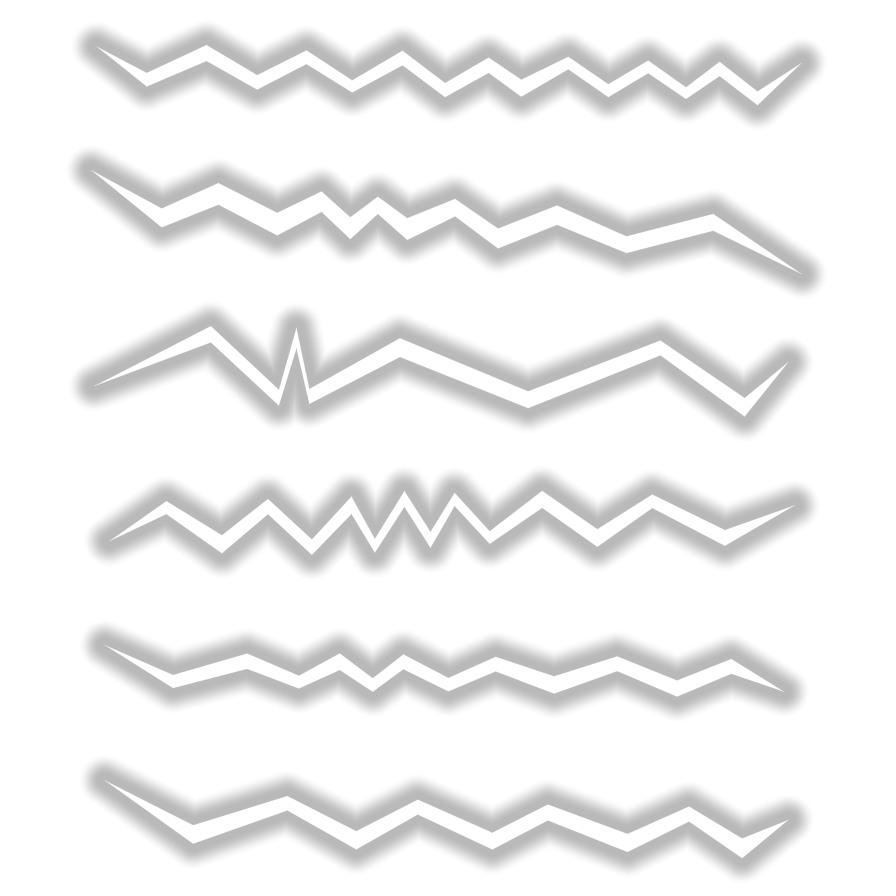
A WebGL 1 fragment shader for this pattern:

```glsl
precision highp float;
// Six white zigzag bolts with tapered tips, each in a soft grey halo on white.

uniform vec2 u_resolution;

const float PI = 3.14159;
const int BOLTS = 6;
const int MAX_SEGMENTS = 16;
const vec3 PAPER = vec3(1.0);
const vec3 HALO = vec3(0.725);
const float HALO_SOLID = 0.0060;   // distance where the halo starts to fade
const float HALO_END = 0.0300;     // distance where the halo is gone
const float KINK_JITTER = 0.24;    // sideways scatter, in segments
const float HEIGHT_JITTER = 0.4;   // relative scatter of kink height
const float WIDTH_JITTER = 0.4;    // relative scatter of core thickness

struct Bolt {
  vec4 tips;        // left tip xy, right tip xy
  vec2 axis;        // height of the centre line at left and right
  float segments;
  float swing;      // kink height, negative when the first kink dips
  float halfWidth;
  vec3 warp;        // harmonics that bunch the kinks along the bolt
};

Bolt boltAt(int row) {
  if (row == 0) return Bolt(vec4(0.108, 0.948, 0.895, 0.930), vec2(0.928, 0.905),
                            16.0, -0.0145, 0.008, vec3(0.05, 0.01, 0.0));
  if (row == 1) return Bolt(vec4(0.102, 0.810, 0.895, 0.694), vec2(0.776, 0.730),
                            13.0, -0.0135, 0.0115, vec3(-0.07, 0.07, 0.0));
  if (row == 2) return Bolt(vec4(0.105, 0.569, 0.880, 0.596), vec2(0.596, 0.573),
                            9.0, 0.030, 0.0098, vec3(-0.06, 0.0, 0.08));
  if (row == 3) return Bolt(vec4(0.122, 0.396, 0.887, 0.436), vec2(0.411, 0.426),
                            15.0, 0.022, 0.0085, vec3(-0.05, 0.07, 0.0));
  if (row == 4) return Bolt(vec4(0.117, 0.280, 0.875, 0.228), vec2(0.254, 0.242),
                            13.0, -0.012, 0.0085, vec3(0.0, 0.03, 0.025));
  return Bolt(vec4(0.117, 0.129, 0.880, 0.085), vec2(0.091, 0.069),
              10.0, -0.018, 0.0096, vec3(0.07, 0.0, 0.015));
}

float hash(vec2 p) {
  vec3 q = fract(p.xyx * 0.1031);
  q += dot(q, q.yzx + 33.33);
  return fract((q.x + q.y) * q.z);
}

// Random factor centred on one
float vary(vec2 seed, float amount) {
  return 1.0 + amount * (hash(seed) - 0.5);
}

// Kink position in xy, half thickness of the core in z
vec3 kink(Bolt b, float i, float row) {
  if (i < 0.5) return vec3(b.tips.xy, 0.0);
  if (i > b.segments - 0.5) return vec3(b.tips.zw, 0.0);
  vec2 seed = vec2(i, row * 7.0 + 1.0);
  float t = i / b.segments;
  float along = t + dot(b.warp, sin(PI * t * vec3(1.0, 2.0, 3.0)));
  along += KINK_JITTER * (hash(seed) - 0.5) / b.segments;
  float side = mod(i, 2.0) * 2.0 - 1.0;
  float y = mix(b.axis.x, b.axis.y, along)
          + side * b.swing * vary(seed + 31.0, HEIGHT_JITTER);
  return vec3(mix(b.tips.x, b.tips.z, along), y,
              b.halfWidth * vary(seed + 67.0, WIDTH_JITTER));
}

float segmentDistance(vec2 p, vec2 a, vec2 b) {
  vec2 ab = b - a;
  return length(p - a - ab * clamp(dot(p - a, ab) / dot(ab, ab), 0.0, 1.0));
}

// Signed distance to the core, negative inside
float boltDistance(vec2 p, Bolt b, float row) {
  float d = 1.0;
  float inside = 1.0;
  vec3 a = kink(b, 0.0, row);
  for (int i = 1; i <= MAX_SEGMENTS; i++) {
    if (float(i) > b.segments) break;
    vec3 c = kink(b, float(i), row);
    vec2 upper = segmentDistance(p, a.xy + vec2(0.0, a.z), c.xy + vec2(0.0, c.z)) * vec2(1.0);
    float lower = segmentDistance(p, a.xy - vec2(0.0, a.z), c.xy - vec2(0.0, c.z));
    d = min(d, min(upper.x, lower));
    float t = (p.x - a.x) / (c.x - a.x);
    vec2 band = mix(a.yz, c.yz, t);
    if (t >= 0.0 && t < 1.0 && abs(p.y - band.x) < band.y) inside = -1.0;
    a = c;
  }
  return d * inside;
}

void main() {
  vec2 p = gl_FragCoord.xy / u_resolution;
  float pixel = 1.0 / min(u_resolution.x, u_resolution.y);

  float d = 1.0;
  for (int row = 0; row < BOLTS; row++) {
    d = min(d, boltDistance(p, boltAt(row), float(row)));
  }

  vec3 color = mix(HALO, PAPER, smoothstep(HALO_SOLID, HALO_END, d));
  float core = 1.0 - smoothstep(-0.7 * pixel, 0.7 * pixel, d);
  gl_FragColor = vec4(mix(color, PAPER, core), 1.0);
}
```
